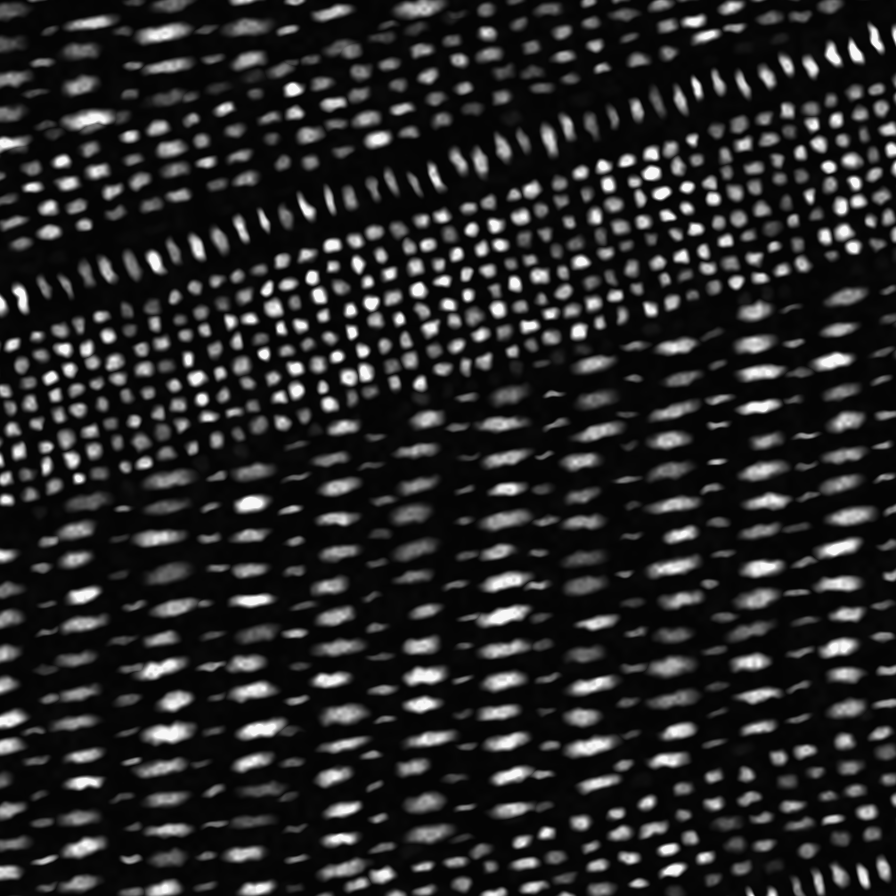
Reproduce this texture procedurally as a three.js fragment shader.

```glsl
// Tilted repeating bands of soft pale bars, dots, short blobs and dashes on black.
varying vec2 vUv;

#define SLANT 0.2915      // angle of the bands
#define BAR_HEIGHT 0.661  // where the bar row meets the left edge
#define PERIOD 0.884      // distance between bar rows, across the bands
#define CORE 0.22         // fully lit part of a mark, the rest is soft edge
#define WOBBLE 0.0045     // irregularity of the outlines
#define BLACK 0.014
#define WHITE 0.97

mat2 rotation(float a) {
  float c = cos(a), s = sin(a);
  return mat2(c, s, -s, c);
}

float hash(vec2 p) {
  vec3 h = fract(vec3(p.xyx) * 0.1031);
  h += dot(h, h.yzx + 33.33);
  return fract((h.x + h.y) * h.z);
}

float noise(vec2 p) {
  vec2 i = floor(p), f = fract(p);
  f = f * f * (3.0 - 2.0 * f);
  return mix(mix(hash(i), hash(i + vec2(1.0, 0.0)), f.x),
             mix(hash(i + vec2(0.0, 1.0)), hash(i + vec2(1.0, 1.0)), f.x), f.y);
}

vec2 noise2(vec2 p) {
  return vec2(noise(p), noise(p + 71.7)) - 0.5;
}

// Soft superellipse, 1 in the middle and 0 from its rim outwards.
float mark(vec2 offset, vec2 halfSize) {
  vec2 o = pow(abs(offset / halfSize), vec2(2.4));
  return 1.0 - smoothstep(CORE, 1.0, pow(o.x + o.y, 1.0 / 2.4));
}

// Jittered lattice of marks, kept where their centres lie inside one band.
// band holds its lower limit, upper limit and fade width.
// scatter staggers the columns and weakens every second one.
float lattice(vec2 q, float turn, vec2 cell, vec2 halfSize, float tilt,
              vec3 band, float scatter) {
  vec2 s = rotation(-turn) * q;
  float column = floor(s.x / cell.x + 0.5);
  float light = 0.0;
  for (int i = -1; i <= 1; i++) {
    float x = column + float(i);
    float stagger = scatter * hash(vec2(x + 40.0, 7.0));
    float row = floor(s.y / cell.y - stagger + 0.5);
    for (int j = -1; j <= 1; j++) {
      vec2 id = vec2(x, row + float(j));
      vec2 seed = id + 130.0 + cell * 900.0;
      vec2 jitter = vec2(hash(seed + 3.1), hash(seed + 8.7)) - 0.5;
      vec2 local = (id + vec2(0.0, stagger)) * cell + jitter * halfSize * 0.6;
      vec2 centre = rotation(turn) * local;

      float across = mod(centre.y, PERIOD);
      float inside = smoothstep(band.x - band.z, band.x + band.z, across)
                   * (1.0 - smoothstep(band.y - band.z, band.y + band.z, across));
      float weak = 1.0 - 0.45 * scatter * mod(abs(x), 2.0);
      float level = mix(0.4, 1.15, hash(seed + 15.3))
                  * mix(0.65, 1.25, noise(centre * 13.0 + 50.0));
      vec2 size = halfSize * weak
                * mix(vec2(0.75, 0.82), vec2(1.15), vec2(hash(seed + 21.9), hash(seed + 27.4)));
      float lean = tilt + 0.2 * (hash(seed + 33.6) - 0.5);
      light = max(light, inside * level * weak * mark(rotation(-lean) * (q - centre), size));
    }
  }
  return light;
}

void main() {
  // Band frame: x runs along the bands, y across them, bars at y = 0.
  vec2 q = rotation(-SLANT) * (vUv - vec2(0.0, BAR_HEIGHT));
  q += WOBBLE * (noise2(q * 12.0 + 90.0) + noise2(q * 95.0 + 200.0));

  float bars = 1.2 * lattice(q, 0.0, vec2(0.0255, PERIOD), vec2(0.0088, 0.021),
                             0.1, vec3(-1.0, 2.0, 0.1), 0.0);
  float blobs = lattice(q, 0.0, vec2(0.038, 0.0265), vec2(0.0185, 0.0105),
                        -0.09, vec3(0.04, 0.16, 0.012), 0.25);
  float dashes = 1.1 * lattice(q, -SLANT, vec2(0.047, 0.0355), vec2(0.033, 0.0115),
                               -0.11, vec3(0.165, 0.645, 0.005), 1.0);
  float dots = 1.1 * lattice(q, 0.0, vec2(0.0265, 0.0238), vec2(0.0122, 0.0112),
                             -0.1, vec3(0.655, 0.845, 0.012), 0.0);
  float light = max(max(bars, blobs), max(dashes, dots));

  // Mottling inside the marks and a faint haze between them.
  light *= mix(0.78, 1.12, noise(vUv * 190.0));
  float haze = 0.03 * noise(vUv * 110.0 + 30.0) * noise(vUv * 45.0);
  float grey = mix(BLACK + haze, WHITE, clamp(light, 0.0, 1.0));
  gl_FragColor = vec4(vec3(grey), 1.0);
}
```
